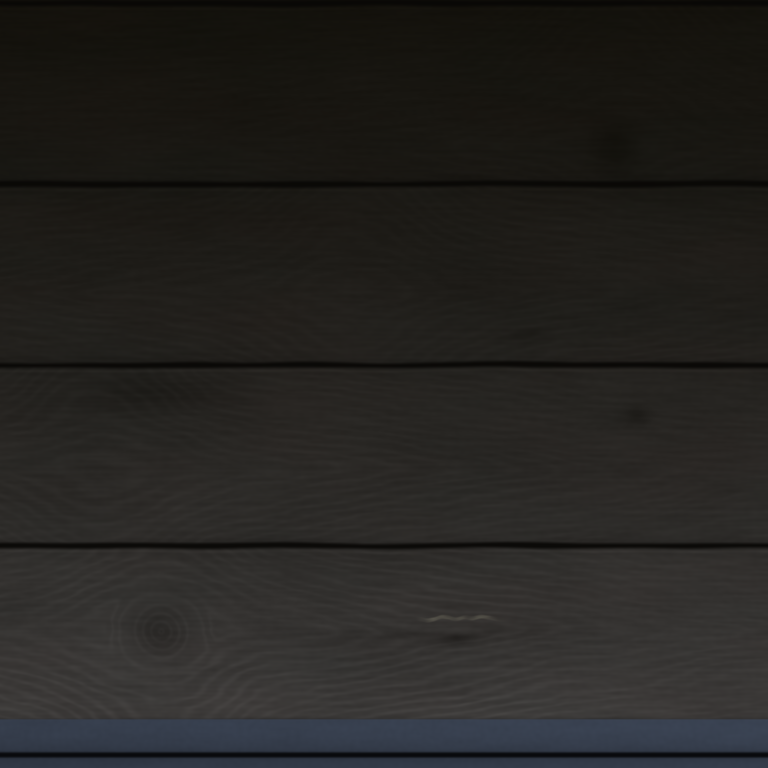
Reproduce this texture procedurally as a WebGL 1 fragment shader.

```glsl
precision highp float;
uniform vec2 u_resolution;

vec2 gradientAt(vec2 cell) {
  vec2 h = fract(cell * vec2(0.1031, 0.1137) + 0.37);
  h += dot(h, h.yx + 33.33);
  float angle = 6.2832 * fract((h.x + h.y) * h.x * 7.31);
  return vec2(cos(angle), sin(angle));
}

float gradientNoise(vec2 p) {
  vec2 i = floor(p), f = p - i;
  vec2 w = f * f * f * (f * (f * 6.0 - 15.0) + 10.0);
  float a = dot(gradientAt(i), f);
  float b = dot(gradientAt(i + vec2(1.0, 0.0)), f - vec2(1.0, 0.0));
  float c = dot(gradientAt(i + vec2(0.0, 1.0)), f - vec2(0.0, 1.0));
  float d = dot(gradientAt(i + 1.0), f - 1.0);
  return mix(mix(a, b, w.x), mix(c, d, w.x), w.y);
}

float fbm(vec2 p) {
  float sum = 0.0, amp = 0.6;
  for (int i = 0; i < 4; i++) {
    sum += amp * gradientNoise(p);
    p = p * 2.03 + 17.3;
    amp *= 0.5;
  }
  return sum;
}

// Soft elliptical spot, 1 at its centre
float spot(vec2 p, vec2 centre, vec2 radius) {
  vec2 d = (p - centre) / radius;
  return exp(-dot(d, d));
}

// Pointed growth rings that swell around a knot
float growthRings(vec2 p, vec2 knot, float row) {
  vec2 d = p - knot;
  d.y += 0.010 * gradientNoise(vec2(p.x * 5.0, row * 7.3));
  float swell = exp(-d.x * d.x / 0.009);
  float side = sqrt(d.y * d.y + 0.00003) / (1.0 + 0.9 * swell);
  float level = 13.0 * sqrt(d.x * d.x + 0.0004) + 78.0 * side;
  level += 1.6 * fbm(vec2(p.x * 5.0, p.y * 16.0) + row * 11.0);
  float core = smoothstep(0.075, 0.035, length(d * vec2(1.0, 1.15)));
  level = mix(level, 95.0 * length(d), core * step(2.5, row));
  float wave = 0.5 + 0.5 * sin(6.2832 * level);
  return wave * wave - 0.38;
}

vec3 plankColour(vec2 p, float row) {
  vec2 knot = row < 0.5 ? vec2(0.80, 0.81) : row < 1.5 ? vec2(0.45, 0.62)
            : row < 2.5 ? vec2(0.13, 0.39) : vec2(0.21, 0.178);
  float tone = 0.257 - 0.27 * p.y + 0.09 * p.y * p.y;

  // Grain, fibres and broad stains
  float patches = 0.65 + 0.9 * fbm(p * vec2(4.0, 14.0) + row * 5.7);
  float fade = mix(1.0, 0.5, smoothstep(0.3, 0.75, abs(p.x - knot.x)));
  float grain = 0.62 * tone * growthRings(p, knot, row) * patches * fade;
  float fibre = gradientNoise(vec2(p.x * 14.0, p.y * 190.0) + row * 3.1);
  float fleck = gradientNoise(p * vec2(90.0, 160.0));
  float stain = fbm(p * vec2(3.0, 9.0) + row * 13.0);
  float shade = 1.0 + grain + 0.09 * fibre + 0.04 * fleck + 0.16 * stain;

  // Knots and dark blotches
  shade -= 0.22 * spot(p, vec2(0.80, 0.81), vec2(0.030, 0.032));
  shade -= 0.18 * spot(p, vec2(0.21, 0.49), vec2(0.09, 0.022));
  shade -= 0.22 * spot(p, vec2(0.83, 0.458), vec2(0.016, 0.011));
  shade -= 0.12 * spot(p, vec2(0.69, 0.565), vec2(0.03, 0.010));
  shade -= 0.24 * spot(p, vec2(0.207, 0.178), vec2(0.035, 0.032));
  shade -= 0.20 * spot(p, vec2(0.595, 0.168), vec2(0.020, 0.007));
  shade -= 0.12 * spot(p, vec2(0.55, 0.172), vec2(0.13, 0.010));

  vec3 wood = tone * shade - vec3(0.0, 0.008, 0.012 + 0.018 * p.y);
  wood.r += 0.010 * fbm(p * vec2(4.0, 11.0) + 41.0);

  // Pale torn sliver
  float tear = 0.195 + 0.006 * gradientNoise(vec2(p.x * 55.0, 2.7));
  float sliver = smoothstep(0.004, 0.001, abs(p.y - tear))
               * smoothstep(0.54, 0.56, p.x) * smoothstep(0.665, 0.62, p.x);
  sliver *= 0.6 + 0.8 * gradientNoise(p * vec2(70.0, 150.0));
  return mix(wood, vec3(0.40, 0.39, 0.34), 0.65 * clamp(sliver, 0.0, 1.0));
}

void main() {
  vec2 p = gl_FragCoord.xy / u_resolution;
  float aa = 1.0 / u_resolution.y;

  // Planks and their dark, slightly uneven seams
  float course = (0.996 - p.y) / 0.2355;
  float row = clamp(floor(course), 0.0, 3.0);
  vec3 colour = plankColour(p, row);
  float seamId = min(floor(course + 0.5), 3.0);
  float offset = p.y - 0.996 + seamId * 0.2355;
  offset += 0.0025 * gradientNoise(vec2(p.x * 7.0, seamId * 4.7));
  float seamWidth = 0.0033 + 0.0015 * gradientNoise(vec2(p.x * 9.0, seamId + 8.4));
  colour *= 1.0 - 0.25 * exp(-abs(offset) / 0.007);
  colour *= 1.0 + 0.14 * exp(-pow((offset + 0.0075) / 0.002, 2.0));
  float seam = smoothstep(seamWidth + 0.0015 + aa, seamWidth - 0.0015 - aa, abs(offset));
  colour = mix(colour, vec3(0.035, 0.030, 0.022), 0.92 * seam);

  // Blue painted strip with its groove
  vec3 blue = vec3(0.215, 0.247, 0.305) * (0.96 + 0.08 * p.x);
  blue *= 1.0 + 0.06 * fbm(p * vec2(12.0, 60.0)) + 0.03 * gradientNoise(p * 130.0);
  blue *= 0.93 + 0.09 * smoothstep(0.010, 0.055, p.y);
  float groove = abs(p.y - 0.017);
  blue *= 1.0 - 0.25 * exp(-groove / 0.005);
  blue = mix(blue, vec3(0.035, 0.040, 0.050), smoothstep(0.0042 + aa, 0.0022 - aa, groove));
  colour *= 1.0 - 0.2 * exp(-abs(p.y - 0.0635) / 0.002);
  colour = mix(colour, blue, smoothstep(0.0635 + aa, 0.0635 - aa, p.y));

  gl_FragColor = vec4(clamp(colour, 0.0, 1.0), 1.0);
}
```
